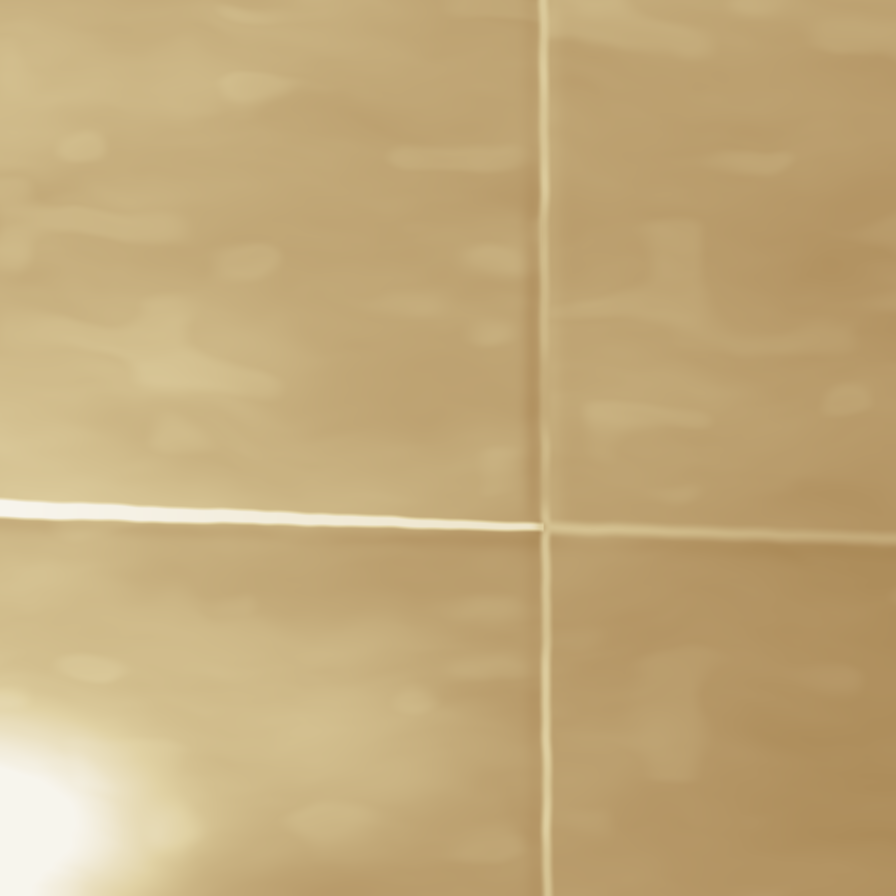
Give the GLSL for this texture, as a WebGL 2 fragment shader.

```glsl
#version 300 es
precision highp float;
// Glossy beige wall tiles around a joint crossing, lit by a glare at lower left.

uniform vec2 u_resolution;
out vec4 fragColor;

// Joint layout, in canvas units
const vec2 CROSSING = vec2(0.607, 0.4115);
const float JOINT_SLOPE = -0.034;
const float JOINT_LEAN = -0.004;
const float WIDE_HALF = 0.0105;    // horizontal joint at the left edge
const float NARROW_HALF = 0.0042;  // horizontal joint near the crossing
const float UPRIGHT_HALF = 0.0048;

// Glaze
const vec2 CLOUD_SCALE = vec2(5.0, 14.0);
const float CLOUD_DEPTH = 1.3;
const vec2 GLARE_CENTER = vec2(-0.02, 0.07);
const vec2 GLARE_SIZE = vec2(0.20, 0.145);

// Tone ramp from shaded glaze to glare
const vec3 RAMP[7] = vec3[7](
  vec3(0.66, 0.53, 0.33), vec3(0.71, 0.59, 0.40), vec3(0.76, 0.66, 0.47),
  vec3(0.82, 0.74, 0.55), vec3(0.88, 0.82, 0.64), vec3(0.92, 0.88, 0.76),
  vec3(0.97, 0.96, 0.93));

float hash(vec2 p) {
  return fract(sin(dot(p, vec2(127.1, 311.7))) * 43758.5453);
}

float noise(vec2 p) {
  vec2 i = floor(p), f = fract(p);
  f = f * f * (3.0 - 2.0 * f);
  return mix(mix(hash(i), hash(i + vec2(1, 0)), f.x),
             mix(hash(i + vec2(0, 1)), hash(i + vec2(1, 1)), f.x), f.y);
}

float fbm(vec2 p) {
  float sum = 0.0, weight = 0.5;
  for (int i = 0; i < 4; i++) {
    sum += weight * noise(p);
    p = mat2(1.9, 0.35, -0.35, 1.9) * p + 7.3;
    weight *= 0.48;
  }
  return sum;
}

float bell(float x, float width) {
  x /= width;
  return exp(-x * x);
}

float band(float d, float halfWidth, float soft) {
  return 1.0 - smoothstep(halfWidth - soft, halfWidth + soft, abs(d));
}

vec3 ramp(float tone) {
  vec3 color = RAMP[0];
  for (int i = 1; i < 7; i++)
    color = mix(color, RAMP[i], clamp(tone - float(i - 1), 0.0, 1.0));
  return color;
}

// Large-scale light on the wall; tone 1 is the plain shaded glaze
float lightTone(vec2 p, float above) {
  float left = 1.0 - smoothstep(0.0, 0.65, p.x);
  float upper = 1.72 + 0.75 * left - 0.7 * smoothstep(0.65, 1.0, p.x);
  upper += 1.25 * left * exp(-(p.y - CROSSING.y) / 0.14);
  upper += 0.3 * smoothstep(0.7, 1.0, p.y) * smoothstep(0.5, 0.8, p.x);
  float lower = 1.45 + 1.45 * left - 0.9 * smoothstep(0.62, 1.0, p.x);
  lower += 0.75 * bell(p.x - 0.36, 0.17) * bell(p.y - 0.18, 0.10);
  lower -= 0.7 * bell(p.x - 0.36, 0.16) * bell(p.y, 0.05);
  vec2 g = (p - GLARE_CENTER) / GLARE_SIZE;
  lower += 3.8 * exp(-dot(g, g) * sqrt(dot(g, g)));
  return mix(lower, upper, above);
}

void main() {
  vec2 p = gl_FragCoord.xy / u_resolution;
  float px = 1.0 / min(u_resolution.x, u_resolution.y);

  // Signed distances to the two joints, with a slight hand-laid wobble
  vec2 d = p - CROSSING - vec2(JOINT_LEAN * (p.y - CROSSING.y),
                               JOINT_SLOPE * (p.x - CROSSING.x));
  d += 0.0016 * (vec2(noise(p.yy * 28.0), noise(p.xx * 32.0)) - 0.5);
  vec2 side = smoothstep(vec2(-px), vec2(px), d);
  vec2 tile = step(0.0, d);

  // Each tile gets its own clouding and fine horizontal ripples
  vec2 q = p + tile * vec2(3.7, 5.3);
  vec2 warp = vec2(fbm(q * 6.0), fbm(q * 6.0 + 19.0)) - 0.5;
  float cloud = fbm((q + 0.09 * warp) * CLOUD_SCALE) - 0.47;
  float fleck = smoothstep(0.66, 0.9, noise((q + 0.06 * warp) * vec2(11.0, 24.0)));
  float tone = lightTone(p, side.y) + CLOUD_DEPTH * cloud + 0.4 * fleck;

  // Rounded tile edges beside the joints
  float onLeft = 1.0 - side.x;
  float upperRun = smoothstep(0.0, 0.04, d.y) * (1.0 - smoothstep(0.25, 0.42, d.y));
  tone -= 0.9 * bell(d.x + 0.011, 0.011) * mix(0.35, 1.0, upperRun);
  tone -= 0.55 * bell(d.y + 0.016, 0.011) * mix(0.5, 1.0, onLeft);
  tone += 0.4 * bell(d.x - 0.010, 0.012) * side.y;

  // Upright joint: dull above the crossing, brighter at both ends
  float wear = noise(vec2(p.y * 24.0, 2.0));
  float uprightTone = mix(3.9, 2.6, upperRun) + 0.9 * (wear - 0.5);
  float upright = band(d.x - 0.002, UPRIGHT_HALF, 0.003 + px);
  tone = mix(tone, uprightTone, 0.85 * upright);

  // Horizontal joint: broad and glaring at left, thin and faint at right
  float reach = clamp(p.x / CROSSING.x, 0.0, 1.0);
  float halfWidth = mix(WIDE_HALF, NARROW_HALF, reach);
  float glint = band(d.y, halfWidth, 0.0018 + px);
  float faint = band(d.y, 0.006, 0.005 + px);
  float fade = mix(3.5, 2.3, smoothstep(CROSSING.x, 1.0, p.x));
  tone = mix(tone, mix(6.0, 5.2, reach), glint * onLeft);
  tone = mix(tone, fade, 0.85 * faint * side.x);

  // Small shaded nick where the joints meet
  tone -= 1.3 * bell(length(d + vec2(0.003, 0.0)), 0.007);

  fragColor = vec4(ramp(tone), 1.0);
}
```
